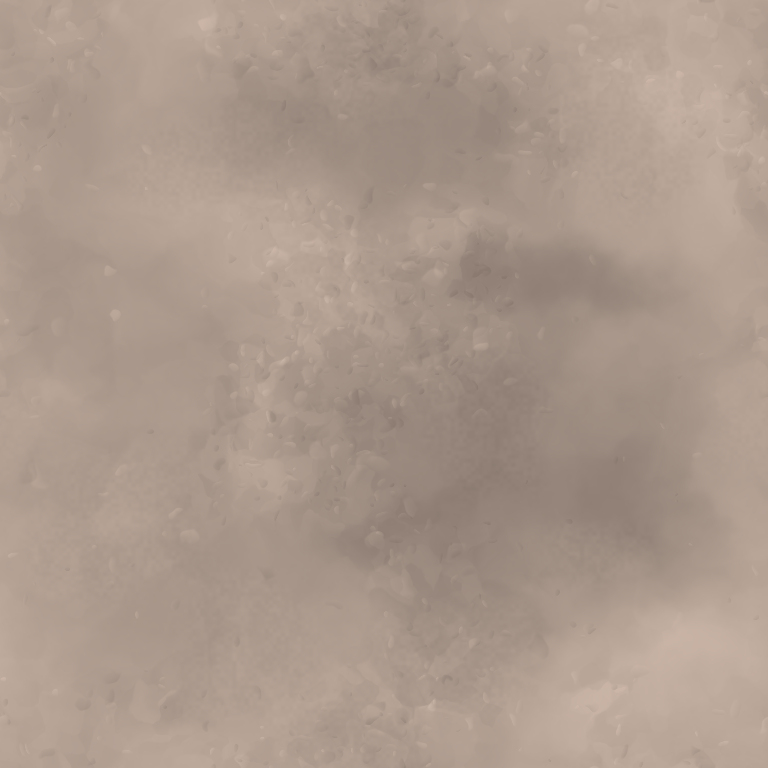
Give the GLSL for this texture, as a Shadertoy shader.

```glsl
float hash(vec2 cell, float seed) {
    vec3 q = fract(vec3(cell.xyx) * 0.1031 + seed * 0.137);
    q += dot(q, q.yzx + 33.33);
    return fract((q.x + q.y) * q.z);
}

// Value noise that wraps after n cells
float noise(vec2 p, float n) {
    vec2 i = floor(p * n), f = fract(p * n);
    f = f * f * (3.0 - 2.0 * f);
    vec2 a = mod(i, n), b = mod(i + 1.0, n);
    return mix(mix(hash(a, n), hash(vec2(b.x, a.y), n), f.x),
               mix(hash(vec2(a.x, b.y), n), hash(b, n), f.x), f.y);
}

float fbm(vec2 p, float n) {
    float sum = 0.0, weight = 0.5;
    for (int i = 0; i < 5; i++) {
        sum += weight * noise(p, n);
        n *= 2.0;
        weight *= 0.5;
    }
    return sum / 0.96875;
}

// Flat-topped elliptical stain, repeated with the tile
float pool(vec2 p, vec2 center, vec2 radius) {
    vec2 d = (fract(p - center + 0.5) - 0.5) / radius;
    return exp(-pow(dot(d, d), 1.6));
}

// Cellular patches of flat tone with narrow soft borders
float patches(vec2 p, float n) {
    vec2 base = floor(p * n);
    float sum = 0.0, total = 0.0;
    for (int y = -1; y <= 1; y++)
    for (int x = -1; x <= 1; x++) {
        vec2 cell = base + vec2(x, y), id = mod(cell, n);
        vec2 d = p * n - cell - vec2(hash(id, 1.0), hash(id, 2.0));
        float w = exp(-30.0 * dot(d, d)) + 1e-9;
        sum += w * hash(id, 3.0);
        total += w;
    }
    return sum / total - 0.5;
}

// Clustered paint dabs, some lit and some shaded
float dabs(vec2 p, float n, float seed) {
    vec2 base = floor(p * n);
    float tone = 0.0;
    for (int y = -1; y <= 1; y++)
    for (int x = -1; x <= 1; x++) {
        vec2 cell = base + vec2(x, y), id = mod(cell, n);
        vec2 d = p * n - cell - vec2(hash(id, seed), hash(id, seed + 1.0));
        float angle = 0.9 + 2.4 * (hash(id, seed + 2.0) - 0.5);
        d = mat2(cos(angle), -sin(angle), sin(angle), cos(angle)) * d;
        vec2 size = vec2(0.2, 0.14) + vec2(0.3, 0.2) * hash(id, seed + 3.0);
        float cluster = smoothstep(0.53, 0.68, fbm(id / n, 5.0));
        float present = step(hash(id, seed + 4.0), 0.03 + 0.6 * cluster);
        float body = 1.0 - smoothstep(0.7, 1.1, length(d / size));
        float shade = hash(id, seed + 5.0) - 0.47 + 0.35 * d.y / size.y;
        tone += present * body * shade;
    }
    return tone;
}

void mainImage(out vec4 fragColor, in vec2 fragCoord) {
    vec2 uv = fragCoord / iResolution.xy;
    vec2 drift = vec2(fbm(uv, 4.0), fbm(uv + 0.37, 4.0)) - 0.5;
    vec2 fray = vec2(fbm(uv, 19.0), fbm(uv + 0.61, 19.0)) - 0.5;
    vec2 p = uv + 0.17 * drift + 0.05 * fray;

    // Broad dark stains and pale clearings
    float tone = 0.70 + 0.75 * (fbm(p, 4.0) - 0.5);
    tone -= 0.52 * pool(p, vec2(0.57, 0.36), vec2(0.23, 0.21));
    tone -= 0.36 * pool(p, vec2(0.83, 0.37), vec2(0.09, 0.15));
    tone -= 0.42 * pool(p, vec2(0.45, 0.84), vec2(0.21, 0.11));
    tone -= 0.42 * pool(p, vec2(0.68, 0.64), vec2(0.16, 0.05));
    tone -= 0.24 * pool(p, vec2(0.09, 0.76), vec2(0.13, 0.17));
    tone += 0.18 * pool(p, vec2(0.32, 0.38), vec2(0.05, 0.13));
    tone += 0.24 * pool(p, vec2(0.86, 0.08), vec2(0.21, 0.13));
    tone += 0.25 * pool(p, vec2(0.86, 0.77), vec2(0.16, 0.15));

    // Brushed patches, strongest in broken areas
    float broken = smoothstep(0.45, 0.65, fbm(uv, 5.0));
    vec2 brushed = uv + 0.09 * drift + 0.04 * fray;
    tone += 0.13 * patches(brushed, 7.0);
    tone += (0.06 + 0.12 * broken) * patches(brushed, 17.0);
    tone += (0.02 + 0.15 * broken) * patches(brushed.yx, 41.0);

    // Flecks and dry stippling
    vec2 ragged = uv + 0.012 * (vec2(noise(uv, 71.0), noise(uv.yx, 67.0)) - 0.5);
    tone += 0.32 * dabs(ragged, 28.0, 5.0) + 0.34 * dabs(ragged, 62.0, 15.0);
    float stipple = smoothstep(0.5, 0.7, noise(p + 0.21, 6.0));
    tone += (0.015 + 0.10 * stipple) * (noise(uv, 190.0) - 0.5);

    vec3 umber = vec3(0.55, 0.488, 0.447);
    vec3 blush = vec3(0.76, 0.681, 0.627);
    fragColor = vec4(mix(umber, blush, clamp(tone, -0.05, 1.15)), 1.0);
}
```
